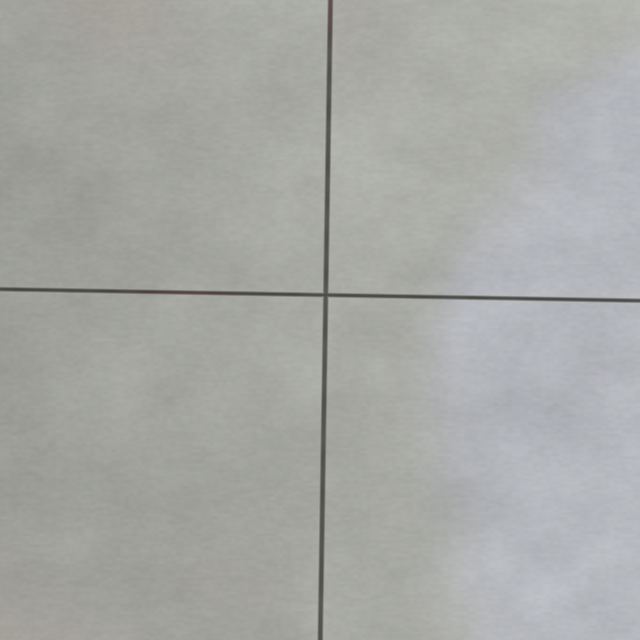
Write a Shadertoy shader that draws this texture.

```glsl
// Large mottled grey stone tiles, two by two, with thin dark joints and a cool sheen at the right.

const vec2 TILE_PITCH = vec2(0.62);            // larger than half the canvas: outer tiles are cropped
const vec2 JOINT_CROSS = vec2(0.509, 0.539);   // where the two joints meet
const vec2 JOINT_TILT = vec2(0.016, -0.018);   // slope of the vertical and horizontal joint
const vec2 JOINT_HALF_WIDTH = vec2(0.0036, 0.0028);
const float JOINT_BLUR = 0.0022;
const float MOTTLE = 0.75;
const float GRAIN = 0.018;

const vec3 STONE_DARK = vec3(0.592, 0.597, 0.573);
const vec3 STONE_LIGHT = vec3(0.708, 0.714, 0.692);
const vec3 SHEEN = vec3(0.708, 0.718, 0.745);
const vec3 WARM_STAIN = vec3(0.665, 0.635, 0.610);
const vec3 JOINT = vec3(0.27, 0.27, 0.25);
const vec3 JOINT_RED = vec3(0.33, 0.20, 0.20);

float hash(vec2 p) {
    vec3 q = fract(vec3(p.xyx) * 0.1031);
    q += dot(q, q.yzx + 33.33);
    return fract((q.x + q.y) * q.z);
}

float noise(vec2 p) {
    vec2 cell = floor(p);
    vec2 f = fract(p);
    f = f * f * (3.0 - 2.0 * f);
    float low = mix(hash(cell), hash(cell + vec2(1, 0)), f.x);
    float high = mix(hash(cell + vec2(0, 1)), hash(cell + vec2(1, 1)), f.x);
    return mix(low, high, f.y);
}

float fbm(vec2 p) {
    float sum = 0.0;
    float amplitude = 0.5;
    for (int i = 0; i < 5; i++) {
        sum += amplitude * noise(p);
        p = mat2(1.6, 1.2, -1.2, 1.6) * p + 7.3;
        amplitude *= 0.5;
    }
    return sum;
}

// Stone surface: soft clouds that differ per tile, plus fine sideways grain
vec3 stone(vec2 uv, vec2 tile) {
    vec2 p = uv + 17.0 * vec2(hash(tile + 40.0), hash(tile + 71.0));
    float clouds = fbm(p * vec2(5.0, 6.5)) - 0.48;
    float blotches = fbm(p * vec2(13.0, 17.0) + 31.0) - 0.48;
    float light = 0.17 + 0.68 * uv.x + 0.28 * (uv.y - 0.45);
    light += MOTTLE * (0.75 * clouds + 0.6 * blotches) + 0.06 * (hash(tile + 9.0) - 0.5);
    vec3 color = mix(STONE_DARK, STONE_LIGHT, clamp(light, -0.25, 1.1));

    // Faint warm stains near the top and bottom edges
    float stain = smoothstep(0.45, 0.7, fbm(p * 4.0 + 53.0));
    stain *= smoothstep(0.25, 0.5, abs(uv.y - 0.5)) * (1.0 - smoothstep(0.4, 0.7, uv.x));
    color = mix(color, WARM_STAIN, 0.5 * stain);

    // Cool reflected light with a wavering slanted border
    float border = 0.67 + 0.75 * max(uv.y - 0.55, 0.0) + 0.25 * max(0.3 - uv.y, 0.0);
    float waver = 0.16 * (fbm(uv * 6.0 + 3.0) - 0.48);
    float sheen = smoothstep(-0.06, 0.1, uv.x - border + waver);
    vec3 sheenColor = SHEEN + 0.10 * clouds + 0.07 * blotches;
    color = mix(color, sheenColor, 0.9 * sheen);

    float grain = noise(p * vec2(70.0, 230.0)) + noise(p * vec2(150.0, 190.0)) - 1.0;
    return color + GRAIN * grain;
}

void mainImage(out vec4 fragColor, in vec2 fragCoord) {
    vec2 uv = fragCoord / iResolution.xy;

    // Tilted grid: signed distance to the nearest joint on each axis
    vec2 grid = uv - JOINT_CROSS - JOINT_TILT * (uv.yx - JOINT_CROSS.yx);
    vec2 tile = floor(grid / TILE_PITCH);
    vec2 offset = (fract(grid / TILE_PITCH + 0.5) - 0.5) * TILE_PITCH;
    vec2 gap = abs(offset);

    vec3 color = stone(uv, tile);

    // Slightly worn pale rim beside the joints
    vec2 rim = exp(-gap / 0.012);
    color += 0.025 * max(rim.x, rim.y) * noise(uv * 24.0);

    // Joints: soft edges, uneven tone and reddish stretches
    float blur = max(JOINT_BLUR, 0.75 / iResolution.y);
    vec2 cover = 1.0 - smoothstep(JOINT_HALF_WIDTH - blur, JOINT_HALF_WIDTH + blur, gap);
    float redness = cover.y * smoothstep(0.15, 0.27, uv.x) * (1.0 - smoothstep(0.32, 0.4, uv.x));
    redness = max(redness, cover.x * smoothstep(0.9, 1.0, uv.y));
    vec3 jointColor = mix(JOINT, JOINT_RED, 0.6 * redness);
    jointColor += 0.05 * (noise(uv * 35.0) - 0.5) + 0.04 * cover.x * (1.0 - cover.y);
    color = mix(color, jointColor, 0.95 * max(cover.x, cover.y));

    fragColor = vec4(clamp(color, 0.0, 1.0), 1.0);
}
```
